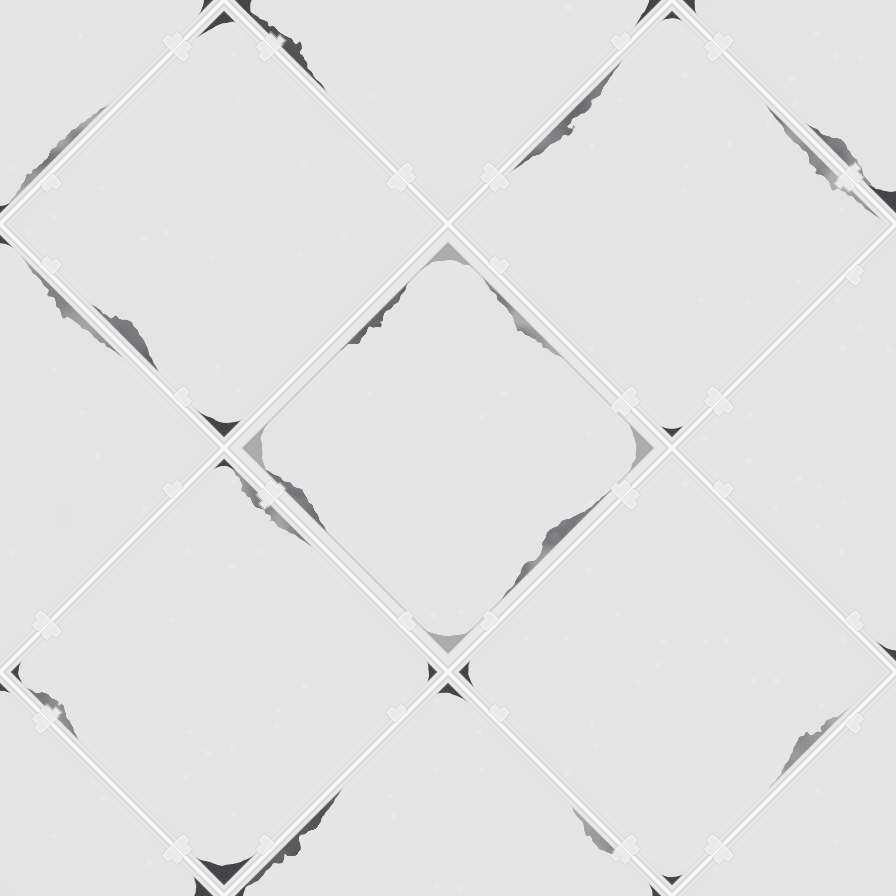
Give the GLSL for this pattern, as a WebGL 2 fragment shader.

```glsl
#version 300 es
precision highp float;

#define REPEATS 2.0
#define BASE vec3(0.896, 0.896, 0.897)
#define SEAM_WHITE vec3(0.975)
#define SEAM_GREY vec3(0.80, 0.80, 0.81)
#define WEAR_GREY vec3(0.67, 0.68, 0.68)
#define WEAR_DARK vec3(0.27, 0.27, 0.28)
#define INSET 0.008
#define FRAMED_INSET 0.014
#define CORNER_ODDS 0.75
#define STREAK_ODDS 0.45
#define STREAK_DEPTH 0.018
#define CLIP_OFFSET 0.072

uniform vec2 u_resolution;
out vec4 fragColor;

float hash(vec2 p) {
    return fract(sin(dot(p, vec2(127.1, 311.7))) * 43758.5);
}

float noise(vec2 p) {
    vec2 i = floor(p), f = fract(p);
    f = f * f * (3.0 - 2.0 * f);
    return mix(mix(hash(i), hash(i + vec2(1, 0)), f.x),
               mix(hash(i + vec2(0, 1)), hash(i + vec2(1, 1)), f.x), f.y);
}

// Soft line of half-width w around distance zero
float line(float d, float w, float px) {
    return 1.0 - smoothstep(w - 0.5 * px, w + 0.5 * px, abs(d));
}

float box(vec2 p, vec2 size) {
    vec2 d = abs(p) - size;
    return length(max(d, 0.0)) + min(max(d.x, d.y), 0.0);
}

void main() {
    float px = 1.0 / min(u_resolution.x, u_resolution.y);
    vec2 uv = gl_FragCoord.xy * px;

    // Diagonal tile grid; edge holds the distance to the nearest seam per axis
    vec2 grid = vec2(uv.x + uv.y, uv.x - uv.y) * REPEATS - 0.5;
    vec2 cell = floor(grid), local = fract(grid), corner = floor(grid * 2.0);
    vec2 farSide = step(0.5, local);
    vec2 edge = min(local, 1.0 - local) * inversesqrt(2.0) / REPEATS;
    float d = min(edge.x, edge.y), along = max(edge.x, edge.y);

    // The middle tile has a wider frame and is worn all round
    float framed = cell == vec2(1, -1) ? 1.0 : 0.0;
    float inset = mix(INSET, FRAMED_INSET, framed);
    vec2 inner = edge - inset;
    float inside = smoothstep(0.0, px, min(inner.x, inner.y));
    float ragged = 0.6 * noise(uv * 60.0) + 0.4 * noise(uv * 170.0);

    // Plain surface with faint mottling and pale specks
    vec3 color = BASE + 0.008 * (noise(uv * 14.0) - 0.5);
    vec2 speckCell = floor(uv * 40.0);
    vec2 speckAt = 0.3 + 0.4 * vec2(hash(speckCell + 2.3), hash(speckCell + 5.9));
    float speck = 1.0 - smoothstep(0.05, 0.2, length(fract(uv * 40.0) - speckAt));
    color += 0.018 * speck * step(0.93, hash(speckCell));

    // Ragged streaks along the tile edges
    for (int axis = 0; axis < 2; axis++) {
        int other = 1 - axis;
        vec2 key = cell + vec2(31.7 * float(axis), 13.3 * farSide[axis]);
        float worn = max(framed, step(1.0 - STREAK_ODDS, hash(key)));
        float middle = mix(0.2, 0.8, hash(key + 1.7));
        float reach = mix(0.12, 0.28, hash(key + 3.1));
        float taper = max(0.0, 1.0 - abs(local[other] - middle) / reach);
        float thick = worn * STREAK_DEPTH * taper * (0.2 + 1.2 * ragged);
        float mask = smoothstep(0.0, px, thick - inner[axis]) * inside;
        float fade = hash(key + 7.7) * (0.4 + 0.9 * noise(uv * 45.0 + 9.0));
        fade = max(fade, framed * 0.6 * noise(uv * 50.0));
        color = mix(color, mix(WEAR_DARK, WEAR_GREY, min(fade, 1.0)), mask);
    }

    // Concave corner wear, sometimes with one long arm
    float cornerWorn = max(framed, step(1.0 - CORNER_ODDS, hash(corner + 0.4)));
    vec2 stretch = vec2(hash(corner + 4.1), hash(corner + 8.6));
    vec2 arms = mix(vec2(0.024), vec2(0.09), pow(stretch, vec2(4.0)));
    arms = mix(arms, vec2(0.052), framed);
    vec2 reachIn = max(1.0 - inner * (0.85 + 0.3 * ragged) / arms, 0.0);
    float gap = (length(reachIn) - 1.0) * min(arms.x, arms.y);
    float fillet = smoothstep(0.0, px, gap) * inside * cornerWorn;
    color = mix(color, mix(WEAR_DARK, WEAR_GREY, framed), fillet);

    // Seams: pale band, grey flanks, white core
    float band = 1.0 - smoothstep(inset - px, inset, d);
    color = mix(color, BASE + 0.015, band);
    color = mix(color, SEAM_GREY, 0.8 * line(d - 0.0035, 0.0007, px));
    color = mix(color, SEAM_GREY, 0.35 * line(d - inset, 0.0006, px));
    color = mix(color, WEAR_GREY, 0.5 * framed * line(d - inset - 0.001, 0.0007, px));
    color = mix(color, SEAM_WHITE, line(d, 0.0013, px));

    // Small clips beside the crossings
    float onY = step(edge.y, edge.x);
    float hasClip = step(0.35, hash(corner + 19.3 * onY));
    vec2 clipPos = vec2(along - CLIP_OFFSET, d - 0.007);
    float clip = box(clipPos, vec2(0.009, 0.004));
    float tab = box(clipPos - vec2(0.004, 0.004), vec2(0.004, 0.005));
    float outline = min(clip, tab);
    color = mix(color, BASE + 0.02, hasClip * (1.0 - smoothstep(-px, 0.0, outline)));
    color = mix(color, SEAM_GREY, 0.4 * hasClip * line(outline - 0.0015, 0.0006, px));
    color = mix(color, SEAM_WHITE, 0.7 * hasClip * line(outline, 0.0007, px));

    fragColor = vec4(color, 1.0);
}
```
